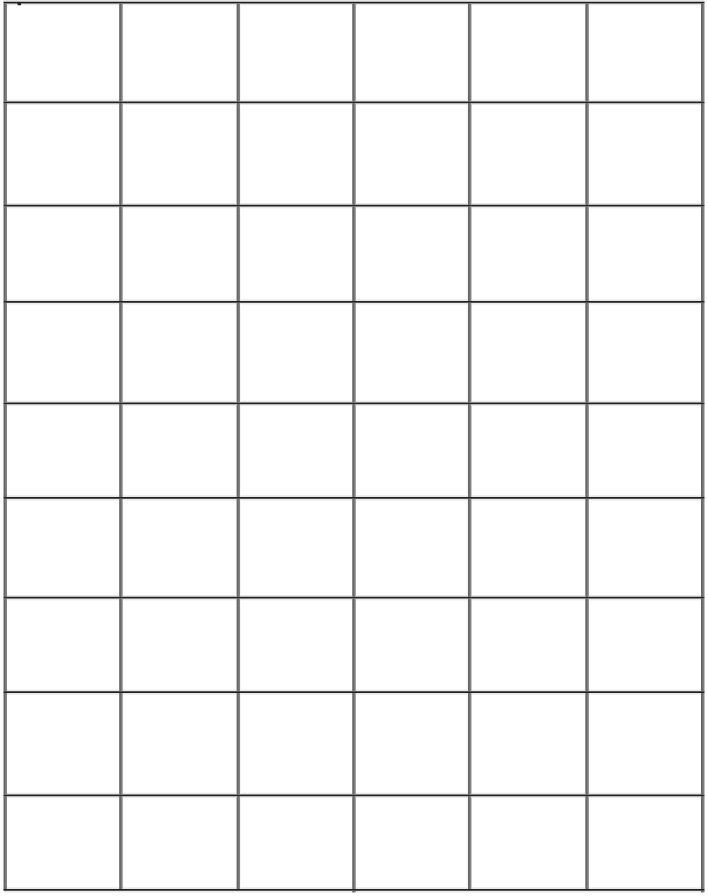
Write a Shadertoy shader that draws this pattern.

```glsl
const vec2 SHEET = vec2(404.0, 512.0);   // design units across the canvas
const int COLUMNS = 6;
const int ROWS = 9;
const float LEFT = 3.0;
const float RIGHT = 401.0;
const float TOP = 1.5;

const vec3 PAPER = vec3(1.0);
const vec3 INK = vec3(0.13);
const vec3 FRINGE = vec3(0.91);
const vec3 GREY_DARK = vec3(0.40);
const vec3 GREY_LIGHT = vec3(0.50);

// Uneven row heights, from the top down
const float ROW_HEIGHT[ROWS] = float[ROWS](
    57.0, 59.0, 55.0, 58.0, 54.0, 57.0, 54.0, 59.0, 54.0);

// Smoothed coverage of the interval [a, b]
float span(float x, float a, float b, float pixel) {
    float d = abs(x - 0.5 * (a + b)) - 0.5 * (b - a);
    return clamp(0.5 - d / pixel, 0.0, 1.0);
}

// Smoothed coverage of an axis-aligned box
float box(vec2 p, vec2 lo, vec2 hi, vec2 pixel) {
    return span(p.x, lo.x, hi.x, pixel.x) * span(p.y, lo.y, hi.y, pixel.y);
}

// Soft grey upright rule, slightly darker on its left half
vec3 uprightRule(vec3 base, vec2 p, float x, float bottom, vec2 pixel) {
    float dark = box(p, vec2(x - 1.0, TOP - 0.5), vec2(x, bottom), pixel);
    float light = box(p, vec2(x, TOP - 0.5), vec2(x + 1.0, bottom), pixel);
    return base - dark * (PAPER - GREY_DARK) - light * (PAPER - GREY_LIGHT);
}

// Crisp dark level rule with a faint fringe on both sides
vec3 levelRule(vec3 base, vec2 p, float y, vec2 pixel) {
    float fringe = box(p, vec2(LEFT - 1.0, y - 1.5), vec2(RIGHT + 1.0, y + 1.5), pixel);
    float core = box(p, vec2(LEFT - 1.0, y - 0.5), vec2(RIGHT + 1.0, y + 0.5), pixel);
    vec3 rule = mix(mix(PAPER, FRINGE, fringe), INK, core);
    return min(base, rule);
}

void mainImage(out vec4 fragColor, in vec2 fragCoord) {
    vec2 pixel = SHEET / iResolution.xy;
    vec2 p = vec2(fragCoord.x, iResolution.y - fragCoord.y) * pixel;
    vec3 color = PAPER;

    // Bottom edge of the table
    float bottom = TOP;
    for (int i = 0; i < ROWS; i++) bottom += ROW_HEIGHT[i];

    // Evenly spaced columns; every third one runs a little past the table
    for (int i = 0; i <= COLUMNS; i++) {
        float x = floor(mix(LEFT, RIGHT, float(i) / float(COLUMNS)) + 0.5);
        float overhang = (i > 0 && i % 3 == 0) ? 1.5 : 0.5;
        color = uprightRule(color, p, x, bottom + overhang, pixel);
    }

    // Row rules
    float y = TOP;
    for (int i = 0; i <= ROWS; i++) {
        color = levelRule(color, p, y, pixel);
        if (i < ROWS) y += ROW_HEIGHT[i];
    }

    // Small stray mark below the top rule
    float mark = box(p, vec2(10.0, TOP), vec2(12.0, TOP + 1.5), pixel);
    color = mix(color, INK, mark);

    fragColor = vec4(color, 1.0);
}
```
